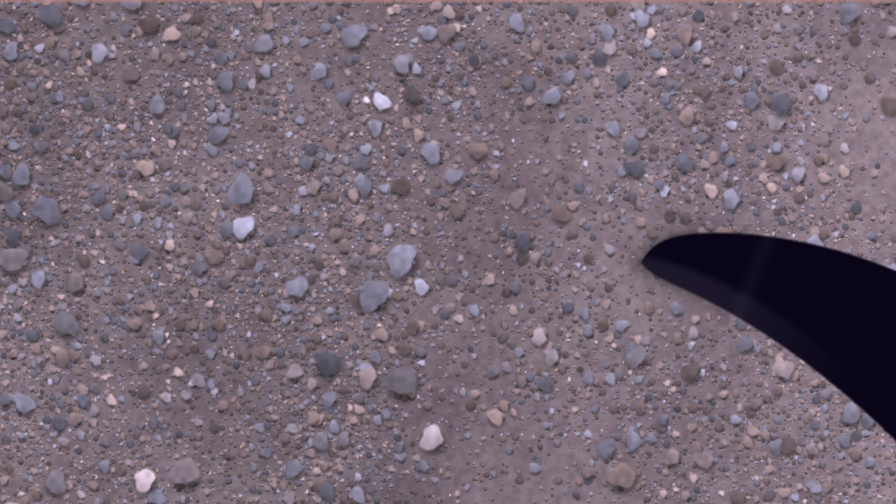
This texture is drawn by a WebGL 2 fragment shader. Its source:

```glsl
#version 300 es
precision highp float;
// Gravelly soil in muted mauve and brown, with a dark curved prong entering from the right.
// Soil is layered value noise; stones are jittered-grid blobs drawn from fine to coarse,
// and the prong is the region between two smooth curves.
uniform vec2 u_resolution;
out vec4 fragColor;

vec3 hash3(vec2 p) {
    vec3 h = fract(p.xyx * vec3(0.1031, 0.1030, 0.0973));
    h += dot(h, h.yxz + 33.33);
    return fract((h.xxy + h.yzz) * h.zyx);
}

float noise(vec2 p) {
    vec2 i = floor(p), f = fract(p);
    f = f * f * (3.0 - 2.0 * f);
    return mix(mix(hash3(i).x, hash3(i + vec2(1, 0)).x, f.x),
               mix(hash3(i + vec2(0, 1)).x, hash3(i + vec2(1, 1)).x, f.x), f.y);
}

float fbm(vec2 p) {
    float sum = 0.0, amp = 0.5;
    for (int i = 0; i < 4; i++) {
        sum += amp * noise(p);
        p = mat2(1.6, 1.2, -1.2, 1.6) * p + 7.1;
        amp *= 0.5;
    }
    return sum / 0.9375;
}

// Share of ground covered by stones: heavy on the left, patchy on the right
float gravel(vec2 p) {
    float side = 1.0 - 0.45 * smoothstep(0.55, 1.1, p.x);
    return clamp(side + 1.1 * (noise(p * 4.5 + 3.0) - 0.55), 0.15, 1.0);
}

// One size of stones, each with a soft contact shadow and a lit upper side
void scatterStones(inout vec3 col, vec2 p, float cell, float density, float coolness) {
    vec2 base = floor(p / cell);
    float seed = floor(cell * 4000.0);
    for (int j = -1; j <= 1; j++)
    for (int i = -1; i <= 1; i++) {
        vec2 id = base + vec2(i, j);
        vec3 a = hash3(id + seed), b = hash3(id + seed + 57.3);
        vec2 center = (id + 0.5 + 0.7 * (a.xy - 0.5)) * cell;
        if (a.z > density * gravel(center)) continue;

        float radius = cell * mix(0.22, 0.43, b.y * b.y);
        vec2 q = p - center;
        float turn = 6.283 * b.x, c = cos(turn), s = sin(turn);
        vec2 r = mat2(c, s, -s, c) * q;
        float ang = atan(r.y, r.x + 1e-6);
        float wobble = 1.0 + 0.10 * cos(3.0 * ang + 9.0 * b.z) + 0.05 * cos(5.0 * ang + 20.0 * a.x);
        float dist = length(r * vec2(0.95, 1.25)) * wobble - radius;

        float shade = length(q + vec2(-0.12, 0.35) * radius) - radius;
        col *= 1.0 - 0.36 * smoothstep(0.3 * radius, -0.4 * radius, shade);

        float pick = fract(a.z * 91.7);
        float value = mix(0.34, 0.60, b.z) + 0.24 * pow(pick, 9.0);
        float cool = smoothstep(0.45, 0.95, fract(b.x * 17.3) + coolness);
        vec3 tint = mix(vec3(1.09, 0.93, 0.97), vec3(0.99, 0.96, 1.14), cool);
        float light = 1.0 + 0.13 * dot(q, vec2(0.25, 0.9)) / radius;
        light += 0.22 * (noise(p * 85.0 + seed) - 0.5);
        float soft = min(0.0035, 0.55 * radius) + 0.4 / u_resolution.y;
        col = mix(col, value * tint * light, 0.93 * smoothstep(soft, -soft, dist));
    }
}

// Signed distance, approximate, to the curved prong; t runs from its tip
float prong(float t, float y) {
    float s = max(t, 0.0);
    float top = 0.538 - 0.57 * (s - 0.14) * (s - 0.14) - 0.046 * exp(-s / 0.03);
    float bottom = 0.460 - 0.35 * s - 0.62 * s * s + 0.018 * exp(-s / 0.02);
    float slope = 0.35 + 1.24 * s;
    return max(max(y - top, (bottom - y) / sqrt(1.0 + slope * slope)), -t);
}

void main() {
    vec2 p = gl_FragCoord.xy / u_resolution.y;

    // Sandy ground with broad patches and fine speckle
    float patches = fbm(p * 5.0);
    float speckle = fbm(p * 75.0 + 11.0);
    vec3 col = mix(vec3(0.40, 0.345, 0.385), vec3(0.555, 0.495, 0.535),
                   clamp(0.5 + 0.8 * (patches - 0.5) + 0.9 * (speckle - 0.5), 0.0, 1.0));
    col *= 0.96 + 0.10 * smoothstep(0.5, 1.5, p.x);

    // Stones, fine to coarse
    scatterStones(col, p, 0.011, 0.80, 0.10);
    scatterStones(col, p, 0.018, 0.75, 0.05);
    scatterStones(col, p, 0.029, 0.62, 0.10);
    scatterStones(col, p, 0.046, 0.36, 0.25);
    scatterStones(col, p, 0.076, 0.22, 0.45);

    // Uneven light and a warm rim along the top
    col *= 0.93 + 0.18 * fbm(p * 3.0 + 20.0) + 0.04 * smoothstep(0.9, 1.7, p.x);
    col = mix(col, vec3(0.72, 0.52, 0.50), 0.65 * smoothstep(0.991, 1.0, p.y));

    // Prong: shadow at the tip, black upper face, faintly lit lower face
    float t = p.x - 1.273;
    float d = prong(t, p.y);
    col *= 1.0 - 0.40 * exp(-max(d, 0.0) / 0.014) * smoothstep(0.30, 0.0, t);
    float ridge = 0.492 - 0.20 * t - 0.85 * t * t;
    float lower = smoothstep(0.012, -0.012, p.y - ridge) * smoothstep(0.48, 0.08, t);
    vec3 dark = mix(vec3(0.035, 0.02, 0.09), vec3(0.115, 0.09, 0.165), lower);
    dark += 0.03 * exp(-pow((t - 0.24 + 0.4 * (0.5 - p.y)) / 0.018, 2.0));
    float edge = 0.003 + 0.5 / u_resolution.y;
    col = mix(col, dark, smoothstep(edge, -edge, d));

    fragColor = vec4(col, 1.0);
}
```
